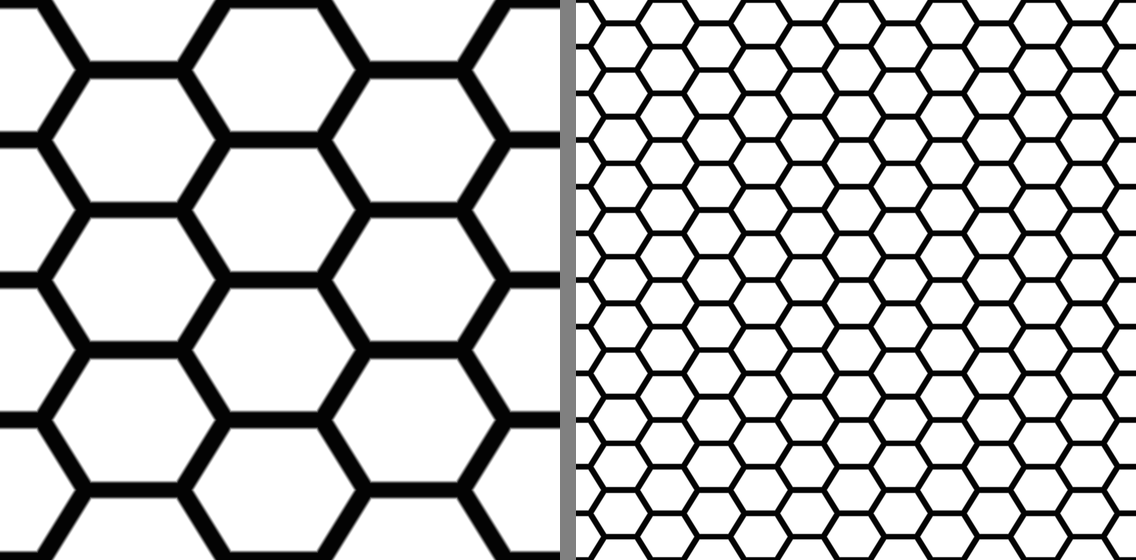
Left: one tile. Right: repeated 3 by 3.
Write a Shadertoy shader that draws this pattern.

```glsl
// Seamless honeycomb of flat-topped white hexagons divided by thick black walls.

const float PI = 3.14159265;
const float CELLS = 4.0;           // columns across and cells down
const float COLUMN_SHIFT = 0.956;  // centre of the first column, in cells
const float TIP = 0.655;           // half width of a cell at its middle
const float LEAN = 0.62;           // sideways run of the slanted walls
const float BAR_HALF = 0.061;      // half thickness of level walls
const float SLANT_HALF = 0.0635;   // half thickness of slanted walls
const float BAR_WEAR = 0.003;      // drift of the level wall thickness
const float SOFTNESS = 0.0156;     // half width of the soft edge

const vec3 INK = vec3(0.01);
const vec3 PAPER = vec3(1.0);

// Distance into the open part of a cell, positive inside.
float openCell(vec2 p, float barHalf, float slantHalf) {
    vec2 period = vec2(2.0, 1.0);
    vec2 q = abs(mod(p + 0.5 * period, period) - 0.5 * period);
    float bar = 0.5 - q.y - barHalf;
    float slant = (TIP - LEAN * q.y - q.x) / length(vec2(1.0, LEAN)) - slantHalf;
    return min(bar, slant);
}

// Two interleaved sets of columns, the second half a cell higher.
float honeycomb(vec2 p, float barHalf, float slantHalf) {
    return max(openCell(p, barHalf, slantHalf),
               openCell(p - vec2(1.0, 0.5), barHalf, slantHalf));
}

void mainImage(out vec4 fragColor, in vec2 fragCoord) {
    vec2 p = fragCoord / iResolution.xy * CELLS - vec2(COLUMN_SHIFT, 0.0);

    // Level walls swell and thin slightly over every two rows.
    float barHalf = BAR_HALF - BAR_WEAR * sin(PI * p.y);
    float d = honeycomb(p, barHalf, SLANT_HALF);

    // Soft edge, never narrower than a pixel.
    float pixel = CELLS / min(iResolution.x, iResolution.y);
    float soft = max(SOFTNESS, 0.75 * pixel);
    fragColor = vec4(mix(INK, PAPER, smoothstep(-soft, soft, d)), 1.0);
}
```
